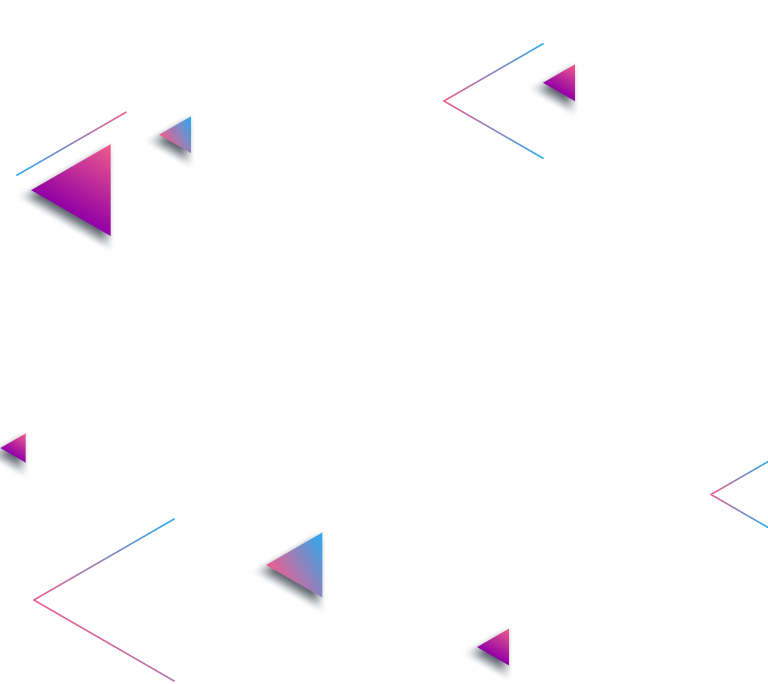
Give the GLSL for this background, as a WebGL 2 fragment shader.

```glsl
#version 300 es
precision highp float;
// White background with a few gradient triangles, soft shadows and thin gradient chevrons.
uniform vec2 u_resolution;
out vec4 fragColor;

const vec3 SKY = vec3(0.16, 0.67, 0.94);
const vec3 PINK = vec3(0.94, 0.36, 0.55);
const vec3 PURPLE = vec3(0.57, 0.0, 0.65);
const vec3 SHADOW = vec3(0.16, 0.20, 0.25);
const float SLOPE = 0.57735; // tan(30 degrees)

// Tip position, width, palette (0 purple to pink, 1 pink to sky)
const vec4 TRIANGLES[6] = vec4[6](
  vec4(0.0455, 0.722, 0.1163, 0.0), vec4(0.2325, 0.803, 0.0468, 1.0),
  vec4(0.7939, 0.879, 0.0468, 0.0), vec4(0.0005, 0.345, 0.0370, 0.0),
  vec4(0.3890, 0.174, 0.0822, 1.0), vec4(0.6974, 0.054, 0.0468, 0.0));

// Tip position, width, tilt of the gradient
const vec4 CHEVRONS[3] = vec4[3](
  vec4(0.6490, 0.8523, 0.1447, 0.0),
  vec4(0.0495, 0.1228, 0.2050, 0.35),
  vec4(1.0395, 0.2770, 0.0845, 0.0));

// Distances to the upper, lower and right edge lines; negative inside
vec3 edgeDistances(vec2 q, float width) {
  return vec3(0.866 * q.y - 0.5 * q.x, -0.866 * q.y - 0.5 * q.x, q.x - width);
}

float segmentDistance(vec2 q, vec2 end) {
  return length(q - end * clamp(dot(q, end) / dot(end, end), 0.0, 1.0));
}

float strokeCoverage(float dist, float pixel) {
  return clamp((0.0012 - dist) / pixel + 0.5, 0.0, 1.0);
}

void main() {
  vec2 p = gl_FragCoord.xy / u_resolution.y;
  float pixel = 1.0 / u_resolution.y;
  vec3 color = vec3(1.0);

  // Open chevrons, pink at the tip
  for (int i = 0; i < 3; i++) {
    vec4 c = CHEVRONS[i];
    vec2 q = p - c.xy;
    vec2 arm = c.z * vec2(1.0, SLOPE);
    float t = clamp(mix(q.x / arm.x, q.y / arm.y, c.w), 0.0, 1.0);
    float dist = segmentDistance(vec2(q.x, abs(q.y)), arm);
    color = mix(color, mix(PINK, SKY, t), strokeCoverage(dist, pixel));
  }

  // Single slanted line
  vec2 fromStart = p - vec2(0.025, 0.744);
  float along = clamp(fromStart.x / 0.159, 0.0, 1.0);
  float lineDist = segmentDistance(fromStart, 0.159 * vec2(1.0, SLOPE));
  color = mix(color, mix(SKY, PINK, along), strokeCoverage(lineDist, pixel));

  // Triangles pointing left, each over its blurred shadow
  for (int i = 0; i < 6; i++) {
    vec4 tri = TRIANGLES[i];
    vec2 q = p - tri.xy;
    vec3 blurred = smoothstep(0.013, -0.013, edgeDistances(q + vec2(0.006, 0.009), tri.z));
    color = mix(color, SHADOW, 0.75 * blurred.x * blurred.y * blurred.z);

    vec3 edges = edgeDistances(q, tri.z);
    float dist = max(max(edges.x, edges.y), edges.z);
    vec2 unit = q / tri.z;
    float rise = clamp(0.5 * unit.x + 0.866 * unit.y, 0.0, 1.0);
    float sweep = clamp(0.75 * unit.x + 0.433 * unit.y, 0.0, 1.0);
    vec3 fill = mix(mix(PURPLE, PINK, rise), mix(PINK, SKY, sweep), tri.w);
    color = mix(color, fill, clamp(0.5 - dist / pixel, 0.0, 1.0));
  }

  fragColor = vec4(color, 1.0);
}
```
